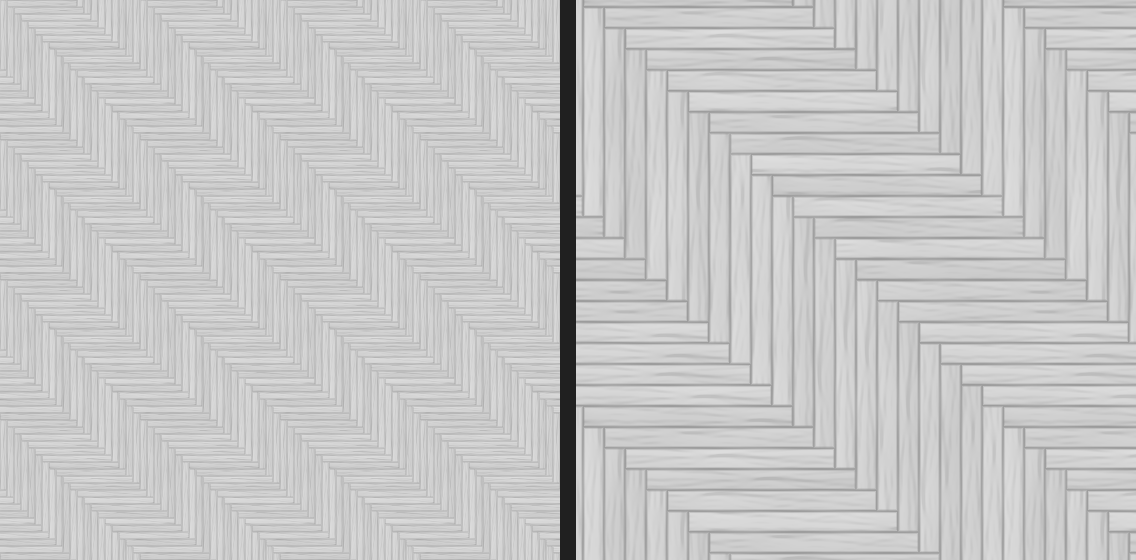
Left: the whole. Right: its middle third, enlarged.
This texture is drawn by a three.js fragment shader. Its source:

```glsl
// Pale grey herringbone parquet: planks ten cells long and one wide step
// diagonally over a square grid. The grid diagonal picks each plank and its
// direction; layered sines draw the grain, and four modules tile each way.

#define REPEATS 4.0        // modules across and down
#define PLANK 10.0         // plank length in plank widths
#define SEAM_WIDTH 0.115   // soft half width of a seam, in plank widths
#define TONE_RANGE 0.04    // brightness spread between planks
#define GRAIN_DEPTH 0.75   // strength of the wood grain
#define HIGHLIGHT 0.016    // brightness of the lit plank edge
#define WOOD_COLOR vec3(0.825)
#define GRAIN_COLOR vec3(0.745)
#define SEAM_COLOR vec3(0.59)

varying vec2 vUv;

const float MODULE = 2.0 * PLANK;   // cells in one module

float hash(vec2 p) {
  return fract(sin(dot(p, vec2(127.1, 311.7))) * 43758.5453);
}

// Wavy streaks running along a plank, about -1 to 1.
float grainStreaks(float along, float across, float seed) {
  float sum = 0.0;
  for (int i = 1; i <= 5; i++) {
    float k = float(i);
    float phase = 6.2832 * fract(seed * 7.31 * k + 0.37 * k);
    float bend = 1.1 * sin(along * (0.3 + 0.31 * k) + phase);
    float fade = 0.5 + 0.5 * sin(along * 0.73 * k + 2.0 * phase);
    sum += fade * sin(across * (1.0 + 4.2 * k) + bend + phase);
  }
  return sum * 0.4;
}

void main() {
  vec2 grid = vUv * REPEATS * MODULE;
  vec2 cell = floor(grid);
  vec2 local = grid - cell;

  // Step along the diagonal: first half is horizontal, second half vertical.
  float diagonal = mod(cell.x + cell.y + 0.5, MODULE) - 0.5;
  bool horizontal = diagonal < PLANK - 0.5;
  float stepIn = horizontal ? diagonal : diagonal - PLANK;

  // Plank coordinates; across starts at the lit top or left edge.
  float along = stepIn + (horizontal ? local.x : local.y);
  float across = horizontal ? 1.0 - local.y : local.x;
  vec2 start = cell - (horizontal ? vec2(stepIn, 0.0) : vec2(0.0, stepIn));
  vec2 id = floor(mod(start + 0.5, MODULE));
  float seed = hash(id + (horizontal ? 0.0 : 37.0));

  // Wood tone with slow cloudiness, soft grain and a few darker flecks.
  float streaks = grainStreaks(along, across, seed);
  float grain = smoothstep(-0.45, 1.15, streaks);
  float fleck = smoothstep(0.6, 1.2, streaks) * (horizontal ? 0.03 : 0.012);
  float cloud = sin(along * 0.9 + seed * 40.0) + sin(along * 0.47 + seed * 71.0);
  vec3 color = mix(WOOD_COLOR, GRAIN_COLOR, grain * GRAIN_DEPTH);
  color += TONE_RANGE * (seed - 0.5) + 0.005 * cloud - fleck;

  // Slight bevel: light on one long side, shade on the other.
  float lit = smoothstep(0.05, 0.16, across) * (1.0 - smoothstep(0.2, 0.5, across));
  color += HIGHLIGHT * (lit - 0.6 * smoothstep(0.55, 0.95, across));

  // Thin seams around every plank, a little uneven along their length.
  float sideGap = min(across, 1.0 - across);
  float endGap = min(along, PLANK - along);
  float seam = 1.0 - smoothstep(0.0, SEAM_WIDTH, min(sideGap, endGap));
  float wear = 0.88 + 0.12 * sin(along * 1.3 + seed * 53.0);
  color = mix(color, SEAM_COLOR, seam * wear * (horizontal ? 1.0 : 0.88));

  gl_FragColor = vec4(color, 1.0);
}
```
